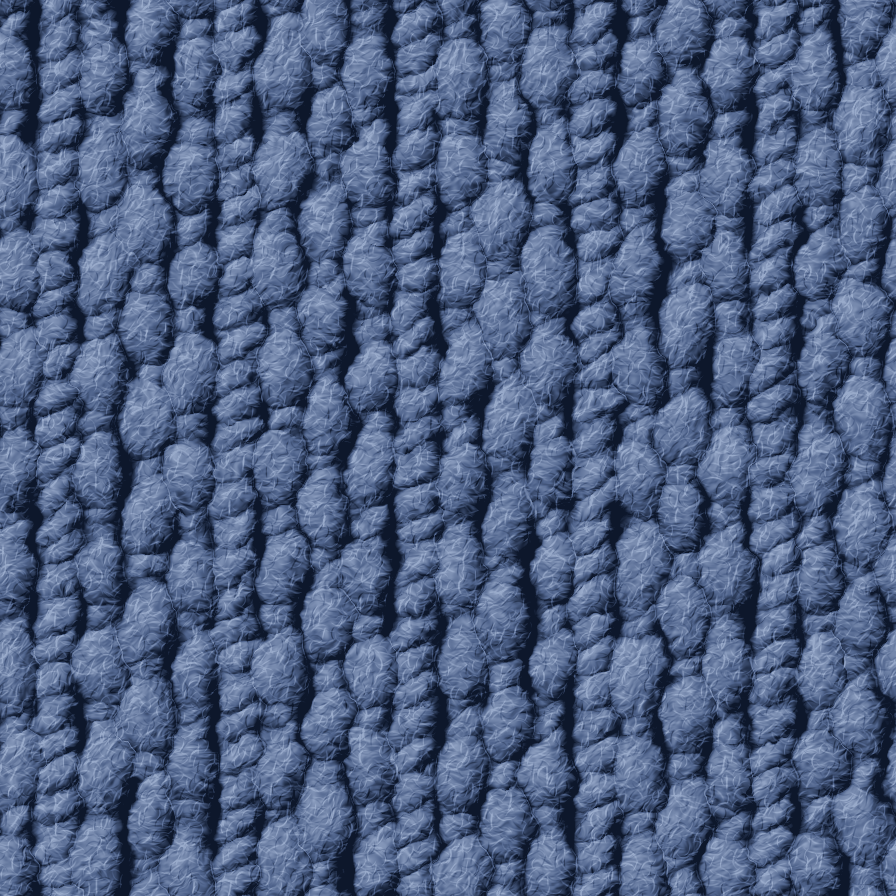
A three.js fragment shader for this texture:

```glsl
// Chunky blue wool: twenty vertical cords, every fourth a plain twisted rope,
// the others strung with staggered puffs. Rounded blobs build a height field,
// which is lit from the upper left and covered with fine curved fibres.
#define COLUMNS 20.0      // cords across
#define PUFFS 9.0         // puffs down one cord
#define TWISTS 28.0       // rope twists down one cord
#define CORD_SHIFT 0.3    // centre of the first cord, in cord widths
#define WOBBLE 0.06       // sideways wander of the cords
#define PUFF_SIZE vec2(0.66, 0.99)
#define FUR 0.62          // strength of the soft grain
#define HAIR 0.36         // strength of the loose bright fibres
#define LIGHT vec3(-0.30, 0.50, 0.81)
#define GAP_COLOR vec3(0.05, 0.09, 0.17)
#define WOOL_COLOR vec3(0.31, 0.39, 0.55)
#define SHEEN_COLOR vec3(0.56, 0.63, 0.76)

varying vec2 vUv;

float hash(vec2 p) {
  vec3 q = fract(p.xyx * vec3(0.1031, 0.1030, 0.0973));
  q += dot(q, q.yzx + 33.33);
  return fract((q.x + q.y) * q.z);
}

float noise(vec2 p) {
  vec2 i = floor(p), f = fract(p);
  f = f * f * (3.0 - 2.0 * f);
  return mix(mix(hash(i), hash(i + vec2(1.0, 0.0)), f.x),
             mix(hash(i + vec2(0.0, 1.0)), hash(i + 1.0), f.x), f.y);
}

vec2 warp(vec2 p) {
  return vec2(noise(p), noise(p + 40.0)) - 0.5;
}

vec2 rotate(vec2 p, float a) {
  float c = cos(a), s = sin(a);
  return vec2(c * p.x + s * p.y, c * p.y - s * p.x);
}

// Height of a rounded, slanted lump
float blob(vec2 d, vec2 radius, float slant, float top) {
  d.y -= slant * d.x;
  d /= radius;
  return top * pow(max(1.0 - dot(d, d), 0.0), 0.55);
}

// Keeps the higher of two (height, id) pairs
vec2 higher(vec2 a, vec2 b) {
  return a.x > b.x ? a : b;
}

// Height and random id of the topmost lump
vec2 yarn(vec2 p) {
  vec2 top = vec2(0.0, 0.5);
  float nearest = floor(p.x - CORD_SHIFT + 0.5);
  for (int i = -1; i <= 1; i++) {
    float k = nearest + float(i);
    float cord = mod(k, COLUMNS);
    float kind = mod(cord, 4.0);
    float rope = 1.0 - step(0.5, abs(kind - 1.0));
    float x = p.x - k - CORD_SHIFT
            - WOBBLE * sin(12.56637 * p.y / COLUMNS + cord * 2.4);
    float twistY = p.y * TWISTS / COLUMNS + hash(vec2(cord, 3.0));
    float puffY = p.y * PUFFS / COLUMNS - (kind > 2.5 ? 0.25 : -0.25);

    // Continuous core that fills the creases between twists
    float width = mix(0.47, 0.57, rope);
    float crest = mix(0.38, 0.52, rope);
    top = higher(top, vec2(blob(vec2(x, 0.0), vec2(width * 0.95, 1.0), 0.0, crest * 0.72), 0.5));

    for (int j = -1; j <= 1; j++) {
      // Twists, thin between the puffs and full on plain ropes
      float row = floor(twistY) + float(j);
      float id = hash(vec2(cord, mod(row, TWISTS) + 50.0));
      vec2 d = vec2(x - (id - 0.5) * 0.1,
                    (twistY - row - 0.5 - (id - 0.5) * 0.3) * COLUMNS / TWISTS);
      float h = blob(d, vec2(width, 0.52), 0.4, crest);
      top = higher(top, vec2(h, id));

      // Puffs with uneven place, size and lean
      row = floor(puffY) + float(j);
      vec2 cell = vec2(cord, mod(row, PUFFS));
      id = hash(cell + 11.0);
      vec2 jitter = vec2(hash(cell + 23.0), hash(cell + 37.0)) - 0.5;
      d = vec2(x, (puffY - row - 0.5) * COLUMNS / PUFFS) - jitter * vec2(0.16, 0.28);
      h = blob(d, PUFF_SIZE * (0.91 + 0.18 * id), jitter.x * 0.6, 0.62);
      top = higher(top, vec2(h * (1.0 - rope), id));
    }
  }
  return top;
}

// Thin curved fibres, one in each cell
float hairs(vec2 p) {
  float lit = 0.0;
  for (int j = -1; j <= 1; j++) {
    for (int i = -1; i <= 1; i++) {
      vec2 cell = floor(p) + vec2(float(i), float(j));
      float h = hash(cell + 5.0);
      vec2 d = p - cell - vec2(hash(cell + 17.0), hash(cell + 31.0));
      d = rotate(d, 0.3 + (h - 0.5) * 2.6);
      d.y += (hash(cell + 43.0) - 0.5) * 1.6 * d.x * d.x;
      float line = (1.0 - smoothstep(0.0, 0.12, abs(d.y)))
                 * (1.0 - smoothstep(0.3, 0.75, abs(d.x)));
      lit = max(lit, line * (0.4 + 0.6 * h));
    }
  }
  return lit;
}

void main() {
  vec2 p = vUv * COLUMNS;
  vec2 q = p + 0.22 * warp(p * 1.9) + 0.09 * warp(p * 7.0);

  // Relief, its normal and the shadow of higher neighbours
  vec2 wool = yarn(q);
  float e = 0.05;
  vec2 slope = (vec2(yarn(q + vec2(e, 0.0)).x, yarn(q + vec2(0.0, e)).x) - wool.x) / e;
  float diffuse = max(dot(normalize(vec3(-slope, 1.0)), LIGHT), 0.0);
  float shadow = max(yarn(q + LIGHT.xy * 0.55).x - wool.x, 0.0);
  float cover = smoothstep(0.04, 0.36, wool.x);

  // Soft grain wrapped at a different angle on each lump, then loose fibres
  vec2 g = rotate(p, 0.35 + (wool.y - 0.5) * 1.2);
  g.y += 0.25 * noise(p * 3.0);
  float fur = 0.5 * noise(g * vec2(4.0, 13.0)) + 0.5 * noise(g * vec2(9.0, 23.0) + 60.0);
  float fibre = hairs(p * 3.4) + 0.8 * hairs(p * 4.6 + 7.0) - 0.7 * hairs(p * 3.9 + 90.0);

  float tone = cover * (0.06 + 0.80 * diffuse + (wool.y - 0.5) * 0.06) - 0.5 * shadow;
  tone += (0.2 + 0.8 * cover) * ((fur - 0.5) * FUR + (fibre - 0.15) * HAIR);
  vec3 color = mix(GAP_COLOR, WOOL_COLOR, clamp(tone * 2.0, 0.0, 1.0));
  color = mix(color, SHEEN_COLOR, clamp(tone * 2.0 - 1.0, 0.0, 1.15));
  gl_FragColor = vec4(color, 1.0);
}
```
